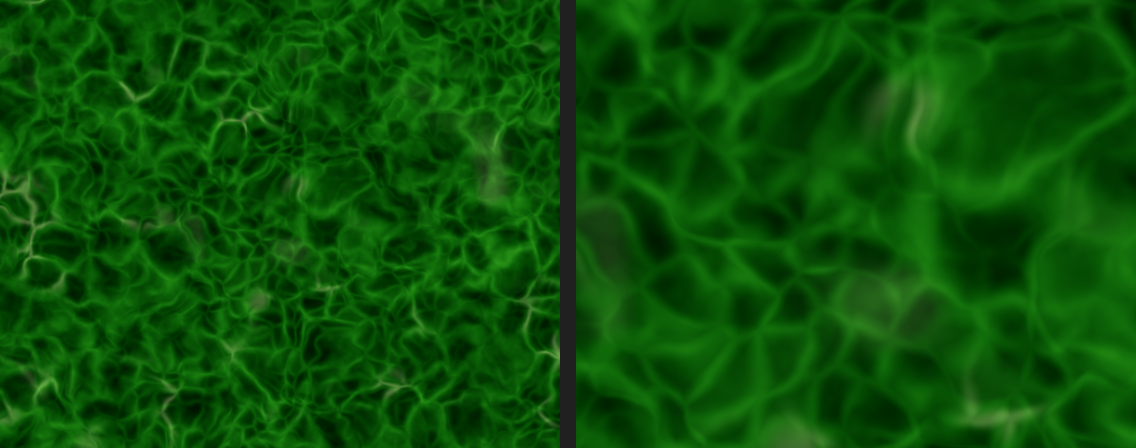
Left: the whole. Right: its middle third, enlarged.
This texture is drawn by a Shadertoy shader. Its source:

```glsl
// Soft green tissue: dark irregular cells between glowing veins.
// Two warped Voronoi layers give the coarse and fine net, ridged noise the long
// diagonal strands, and value noise varies the light and the pale streaks.

float hash(vec2 p) {
    return fract(sin(dot(p, vec2(127.1, 311.7))) * 43758.5453);
}

vec2 hash2(vec2 p) {
    return vec2(hash(p), hash(p + 57.3));
}

float noise(vec2 p) {
    vec2 i = floor(p), f = fract(p);
    f = f * f * (3.0 - 2.0 * f);
    return mix(mix(hash(i), hash(i + vec2(1, 0)), f.x),
               mix(hash(i + vec2(0, 1)), hash(i + vec2(1, 1)), f.x), f.y);
}

float fbm(vec2 p) {
    float sum = 0.0, amp = 0.5;
    for (int i = 0; i < 4; i++) {
        sum += amp * noise(p);
        p = mat2(1.6, 1.2, -1.2, 1.6) * p + 7.7;
        amp *= 0.55;
    }
    return sum / 1.01;
}

// Gap between the two nearest cell centres: zero on a wall, large inside a cell
float wallGap(vec2 p) {
    vec2 cell = floor(p), f = fract(p);
    float near = 9.0, second = 9.0;
    for (int y = -2; y <= 2; y++)
    for (int x = -2; x <= 2; x++) {
        vec2 o = vec2(x, y);
        float d = length(o + 0.05 + 0.9 * hash2(cell + o) - f);
        second = min(second, max(near, d));
        near = min(near, d);
    }
    return second - near;
}

void mainImage(out vec4 fragColor, in vec2 fragCoord) {
    vec2 p = fragCoord / iResolution.y * 12.5 + 20.0;

    // Bend the net so that its walls curve and fray
    vec2 warp = vec2(noise(p * 0.9), noise(p * 0.9 + 31.0)) - 0.5;
    vec2 fray = vec2(noise(p * 2.7 + 11.0), noise(p * 2.7 + 47.0)) - 0.5;
    vec2 q = p + 0.7 * warp + 0.28 * fray;

    // Coarse cells, broken up by small ones in patches
    float gap = wallGap(mat2(0.8, 0.6, -0.6, 0.8) * q);
    float fineGap = wallGap(q * 2.1 + 5.0);
    float patches = smoothstep(0.35, 0.7, noise(p * 0.45 + 3.0));
    float hollow = mix(smoothstep(0.0, 0.6, gap),
                       smoothstep(0.0, 0.65, fineGap), 0.2 + 0.35 * patches);

    // Thin bright walls, uneven in strength
    float strength = smoothstep(0.3, 0.75, noise(p * 0.8 + 70.0));
    float vein = exp(-45.0 * gap * gap) * strength;
    float fineVein = exp(-30.0 * fineGap * fineGap) * noise(p * 1.3 + 90.0);

    // Long strands falling to the right
    vec2 along = vec2(dot(q, vec2(0.77, -0.64)) * 0.16, dot(q, vec2(0.64, 0.77)) * 0.45);
    float ridge = noise(along + 13.0) - 0.5;
    float strand = exp(-260.0 * ridge * ridge) * smoothstep(0.35, 0.7, noise(p * 0.35 + 40.0));

    float green = 0.385 - 0.225 * hollow + 0.27 * (fbm(p * 1.5) - 0.5)
                + 0.07 * vein + 0.035 * fineVein + 0.07 * strand;
    green = max(green, 0.06);

    // Red and blue rise only in the lighter greens
    float lift = max(green - 0.15, 0.0) / 0.28;
    vec3 color = vec3(0.07 * lift * lift, green, 0.04 * lift * lift);

    // Pale rosy streaks on a few walls
    float pale = max(vein, 0.6 * strand) * smoothstep(0.5, 0.85, noise(p * 1.1 + 120.0));
    color += pale * vec3(0.27, 0.11, 0.2);

    fragColor = vec4(color, 1.0);
}
```
